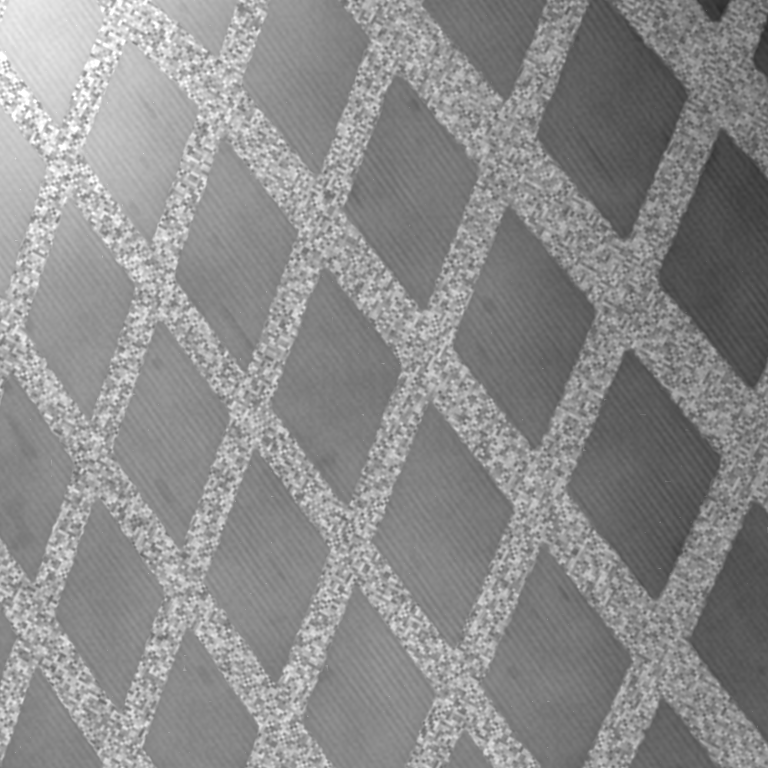
This pattern is drawn by a three.js fragment shader. Its source:

```glsl
// Speckled grey diamond lattice seen at an angle, over finely hatched tiles.
varying vec2 vUv;

float hash(vec2 p) {
  return fract(sin(dot(p, vec2(127.1, 311.7))) * 43758.5453);
}

float noise(vec2 p) {
  vec2 cell = floor(p);
  vec2 f = fract(p);
  f = f * f * (3.0 - 2.0 * f);
  float low = mix(hash(cell), hash(cell + vec2(1.0, 0.0)), f.x);
  float high = mix(hash(cell + vec2(0.0, 1.0)), hash(cell + 1.0), f.x);
  return mix(low, high, f.y);
}

vec2 rotate(vec2 p, float angle) {
  float c = cos(angle);
  float s = sin(angle);
  return vec2(c * p.x - s * p.y, s * p.x + c * p.y);
}

float cross2(vec2 a, vec2 b) {
  return a.x * b.y - a.y * b.x;
}

float smoothMin(float a, float b, float k) {
  float h = max(k - abs(a - b), 0.0) / k;
  return min(a, b) - 0.25 * h * h * k;
}

// Canvas position to lattice coordinates, by inverting a perspective map.
vec2 latticeCoords(vec2 p, vec2 origin, vec2 axisA, vec2 axisB, vec2 tilt) {
  vec2 u = axisA - tilt.x * p;
  vec2 v = axisB - tilt.y * p;
  vec2 q = p - origin;
  return vec2(cross2(q, v), cross2(u, q)) / cross2(u, v);
}

// Distance to the bands: negative on a band, positive inside a tile.
float bandDistance(vec2 lattice) {
  vec2 line = floor(lattice + 0.5);
  vec2 halfWidth = vec2(0.119, 0.132 - 0.025 * sin(1.3 * line.y));
  vec2 d = (abs(lattice - line) - halfWidth) * vec2(0.19, 0.22);
  return smoothMin(d.x, d.y, 0.008);
}

// Bright upper left corner, falling off to a dark right side.
float lighting(vec2 p) {
  vec2 toCorner = p - vec2(0.0, 1.0);
  float glow = 0.36 * exp(-dot(toCorner, toCorner) / 0.1);
  float shade = 0.16 * smoothstep(0.5, 1.0, p.x) + 0.15 * p.x * p.y;
  return 0.54 + glow - shade;
}

float tileTone(vec2 p, float light, float edge) {
  // Fine hatching that fades in and out.
  vec2 q = rotate(p, 0.95);
  float wobble = 1.5 * noise(p * 14.0);
  float hatch = sin(6.2832 * q.y * 112.0 + wobble);
  float strength = 0.03 * noise(p * 9.0 + 4.0) * noise(q * vec2(30.0, 110.0));
  float tone = light + hatch * (strength + 0.006);

  // Soft mottling, fine grain and dark smudges.
  tone += 0.06 * (noise(p * 8.0) - 0.5) + 0.03 * (noise(p * 28.0) - 0.5);
  tone += 0.035 * (noise(p * 230.0) - 0.5);
  tone -= 0.04 * smoothstep(0.85, 0.97, noise(rotate(p, -0.6) * vec2(45.0, 22.0)));

  // Stray light specks and a faint dark rim beside the bands.
  tone += 0.12 * smoothstep(0.96, 1.0, noise(p * 150.0 + 31.0));
  return tone - 0.035 * exp(-max(edge, 0.0) / 0.005);
}

float bandTone(vec2 p, float light) {
  vec2 q = rotate(p, 0.5);
  float grain = noise(q * 250.0) - 0.5 + 0.35 * (noise(q * 130.0 + 17.0) - 0.5);
  float patches = noise(p * 30.0 + 8.0) - 0.5;
  return 0.31 + 0.65 * light + grain * (0.16 + 0.42 * light) + 0.04 * patches;
}

void main() {
  vec2 p = vUv;

  // Slight bulge of the surface near the upper left.
  vec2 bulge = p - vec2(0.16, 1.0);
  vec2 bent = p + vec2(0.0, 0.04 * exp(-dot(bulge, bulge) / 0.012));

  vec2 lattice = latticeCoords(bent, vec2(0.2865, 0.8763),
    vec2(0.1191, -0.185), vec2(-0.0789, -0.2244), vec2(-0.028, 0.0304));

  // Slightly ragged band edges.
  float edge = bandDistance(lattice) + 0.003 * (noise(p * 150.0) - 0.5);
  float tileMask = smoothstep(-0.003, 0.003, edge);

  float light = lighting(p);
  float tone = mix(bandTone(p, light), tileTone(p, light, edge), tileMask);
  gl_FragColor = vec4(vec3(clamp(tone, 0.0, 1.0)), 1.0);
}
```
